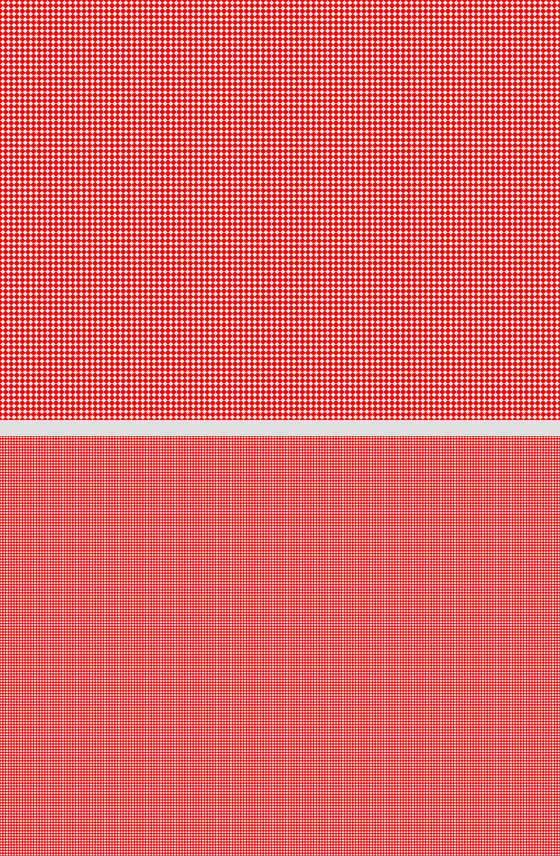
Top, the tile; bottom, the same tile 2 across and 2 down.
Give the GLSL for this pattern, as a Shadertoy shader.

```glsl
// A fine check of white diamonds on red, one diamond per square cell.
// Each cell holds an L1 distance shape whose edge is a one-pixel ramp;
// thin red necks between the diamond tips join the red squares.

const vec2  REPEATS = vec2(100.0, 75.0);   // whole cells across and up
const float HALF_DIAGONAL = 0.435;         // diamond reach, in cells
const float EDGE_PIXELS = 1.0;             // width of the edge ramp
const vec3  RED   = vec3(1.0, 0.0, 0.0);
const vec3  WHITE = vec3(1.0);

// Signed distance to a diamond centred on the origin.
float diamondDistance(vec2 p, float reach) {
    return (abs(p.x) + abs(p.y) - reach) * inversesqrt(2.0);
}

void mainImage(out vec4 fragColor, in vec2 fragCoord) {
    // Position inside the repeating cell, with the diamond in its middle.
    vec2 uv = fragCoord / iResolution.xy;
    vec2 cell = fract(uv * REPEATS) - 0.5;

    // Linear edge ramp, its width converted from pixels to cells.
    float ramp = EDGE_PIXELS * REPEATS.y / iResolution.y;
    float d = diamondDistance(cell, HALF_DIAGONAL);
    float white = clamp(0.5 - d / ramp, 0.0, 1.0);

    fragColor = vec4(mix(RED, WHITE, white), 1.0);
}
```
